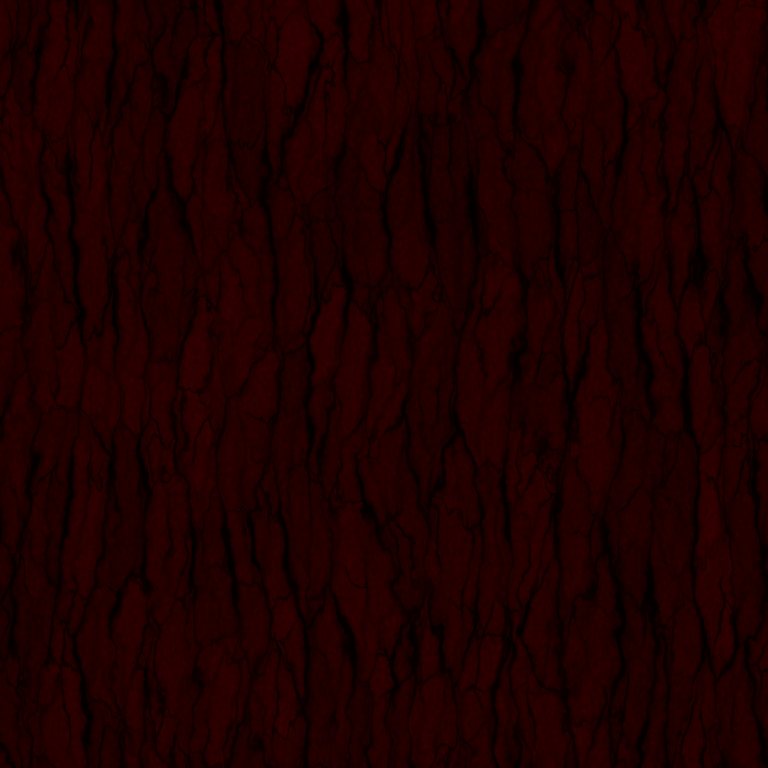
Reproduce this texture procedurally as a Shadertoy shader.

```glsl
// Dark red tree bark: tall ragged plates split by deep, mostly vertical cracks.

vec2 hash2(vec2 p) {
    vec3 q = fract(p.xyx * vec3(0.1031, 0.1030, 0.0973));
    q += dot(q, q.yzx + 33.33);
    return fract((q.xx + q.yz) * q.zy);
}

float corner(vec2 cell, vec2 offset) {
    return dot(hash2(cell) * 2.0 - 1.0, offset);
}

// Gradient noise, roughly -0.7 to 0.7
float gradientNoise(vec2 p) {
    vec2 i = floor(p), f = fract(p);
    vec2 u = f * f * f * (f * (f * 6.0 - 15.0) + 10.0);
    vec2 e = vec2(1.0, 0.0);
    float low = mix(corner(i, f), corner(i + e, f - e), u.x);
    float high = mix(corner(i + e.yx, f - e.yx), corner(i + 1.0, f - 1.0), u.x);
    return 1.4 * mix(low, high, u.y);
}

float fbm(vec2 p) {
    float sum = 0.0, amplitude = 0.6;
    for (int i = 0; i < 4; i++) {
        sum += amplitude * gradientNoise(p);
        p = mat2(1.6, 1.2, -1.2, 1.6) * p + 7.3;
        amplitude *= 0.5;
    }
    return sum;
}

// Stretched Voronoi cells: x = distance to the border in canvas units,
// y = cell hash, z = how upright that border is
vec3 plates(vec2 uv, vec2 density) {
    vec2 p = uv * density, home = floor(p), f = fract(p);
    vec2 nearestCell = vec2(0.0), nearest = vec2(0.0);
    float best = 9.0;
    for (int y = -1; y <= 1; y++)
    for (int x = -1; x <= 1; x++) {
        vec2 cell = vec2(x, y);
        vec2 r = cell + hash2(home + cell) - f;
        if (dot(r, r) < best) {
            best = dot(r, r);
            nearest = r;
            nearestCell = cell;
        }
    }
    float border = 1.0, upright = 1.0;
    for (int y = -2; y <= 2; y++)
    for (int x = -2; x <= 2; x++) {
        vec2 cell = nearestCell + vec2(x, y);
        vec2 r = cell + hash2(home + cell) - f;
        vec2 gap = r - nearest;
        if (dot(gap, gap) > 0.0001) {
            vec2 n = normalize(gap);
            float d = dot(0.5 * (nearest + r), n) / length(n * density);
            if (d < border) {
                border = d;
                upright = smoothstep(0.15, 0.75, abs(n.x));
            }
        }
    }
    return vec3(border, hash2(home + nearestCell + 41.0).x, upright);
}

void mainImage(out vec4 fragColor, in vec2 fragCoord) {
    vec2 uv = fragCoord / iResolution.y;
    float pixel = 1.0 / iResolution.y;

    // Bend the plates gently, then fray their edges
    vec2 bend = vec2(gradientNoise(uv * vec2(6.0, 4.0) + 3.0), gradientNoise(uv * 6.0 + 19.0));
    vec2 fray = vec2(fbm(uv * vec2(34.0, 24.0)), fbm(uv * vec2(42.0, 20.0) + 50.0));
    vec2 bark = uv + vec2(0.026, 0.045) * bend + vec2(0.014, 0.045) * fray + 3.0;

    vec3 plate = plates(bark, vec2(20.0, 5.0));
    vec3 flake = plates(bark + 0.010 * fray.yx + 5.0, vec2(30.0, 8.5));

    // Plate tone: raised and sunken plates, broad stains, streaks and fine grain
    float red = mix(0.128, 0.168, plate.y) + 0.022 * (flake.y - 0.5);
    red += 0.018 * gradientNoise(uv * vec2(7.0, 3.0) + 80.0);
    red += 0.036 * fbm(uv * vec2(75.0, 28.0) + 11.0);
    red += 0.056 * fbm(uv * vec2(190.0, 130.0) + 27.0);

    // Soft shade along the plate sides
    float depth = smoothstep(-0.35, 0.4, gradientNoise(uv * vec2(16.0, 9.0) + 60.0));
    depth *= mix(0.25, 1.0, plate.z);
    red *= mix(mix(0.88, 0.52, depth), 1.0, smoothstep(0.001, 0.013, plate.x));
    red *= mix(0.80, 1.0, smoothstep(0.0, 0.008, flake.x));

    // Deep cracks of varying width, and thin broken ones between flakes
    float width = mix(0.0018, 0.0055, depth);
    float crack = 1.0 - smoothstep(0.25 * width, width + 0.5 * pixel, plate.x);
    float broken = smoothstep(-0.15, 0.3, gradientNoise(uv * vec2(18.0, 12.0) + 33.0));
    float thinCrack = 1.0 - smoothstep(0.0, 0.0025 + 0.5 * pixel, flake.x);
    red *= 1.0 - mix(0.38, 0.78, depth) * crack;
    red *= 1.0 - 0.62 * broken * thinCrack;

    fragColor = vec4(clamp(red, 0.015, 0.23), 0.0, 0.0, 1.0);
}
```
